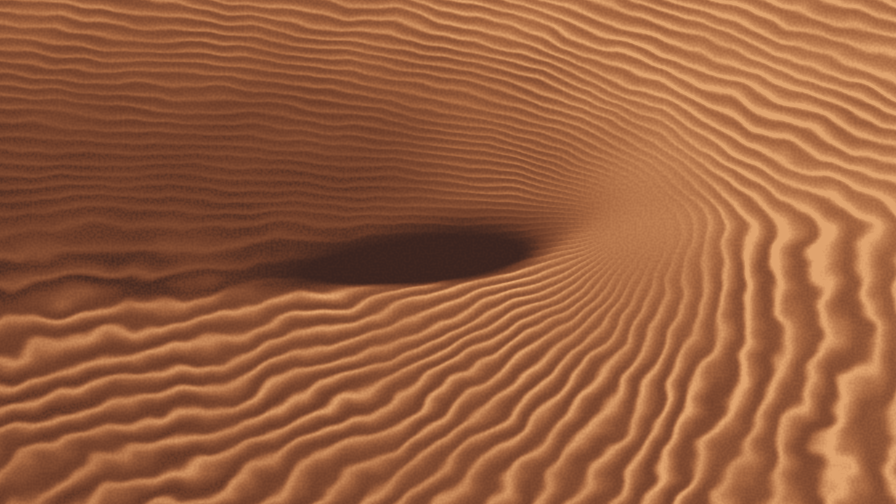
A Shadertoy shader for this texture:

```glsl
const float TAU = 6.2831853;
const vec2 FOCUS = vec2(1.262, 0.549);        // where the ripples converge
const vec2 FOLD_AXIS = vec2(-0.9925, -0.122); // ripples fold around this ray
const float RIPPLE_COUNT = 49.4;
const float FAR_COMPRESSION = 26.0;           // extra ripples toward the distance
const vec2 PIT_CENTER = vec2(0.80, 0.492);
const vec2 PIT_RADII = vec2(0.285, 0.058);
const float PIT_TILT = 0.12;
const float GRAIN_SCALE = 190.0;
const float GRAIN_AMOUNT = 0.45;

vec2 hashGradient(vec2 cell) {
    vec3 h = fract(cell.xyx * vec3(0.1031, 0.1030, 0.0973));
    h += dot(h, h.yzx + 33.33);
    float angle = TAU * fract((h.x + h.y) * h.z);
    return vec2(cos(angle), sin(angle));
}

float gradientNoise(vec2 p) {
    vec2 i = floor(p), f = fract(p);
    vec2 u = f * f * f * (f * (f * 6.0 - 15.0) + 10.0);
    vec2 e = vec2(1.0, 0.0);
    float a = dot(hashGradient(i), f);
    float b = dot(hashGradient(i + e.xy), f - e.xy);
    float c = dot(hashGradient(i + e.yx), f - e.yx);
    float d = dot(hashGradient(i + e.xx), f - e.xx);
    return mix(mix(a, b, u.x), mix(c, d, u.x), u.y);
}

// Sand colours from deep shadow (0) to full sunlight (5)
vec3 sandColor(float tone) {
    vec3 c = mix(vec3(0.23, 0.14, 0.12), vec3(0.43, 0.24, 0.16), clamp(tone, 0.0, 1.0));
    c = mix(c, vec3(0.53, 0.31, 0.20), clamp(tone - 1.0, 0.0, 1.0));
    c = mix(c, vec3(0.65, 0.40, 0.25), clamp(tone - 2.0, 0.0, 1.0));
    c = mix(c, vec3(0.76, 0.51, 0.33), clamp(tone - 3.0, 0.0, 1.0));
    return mix(c, vec3(0.88, 0.64, 0.43), clamp(tone - 4.0, 0.0, 1.0));
}

// Ripple index: curves wrapping the focus, fanning out to the lower left
float ripplePhase(vec2 p) {
    vec2 d = p - FOCUS;
    float r = max(length(d), 0.001);
    float s = sqrt(max(0.5 - 0.5 * dot(d / r, FOLD_AXIS), 0.0));
    float phase = RIPPLE_COUNT * pow(r, 0.22) * s / (1.0 + 0.8 * s);
    float far = max(d.y, 0.0);
    phase += FAR_COMPRESSION * far * far / (far + 0.05);
    phase += 0.75 * gradientNoise(p * vec2(4.0, 6.0) + 3.7);
    phase += 0.50 * gradientNoise(p * vec2(9.0, 12.0) + 11.3);
    return phase + 0.22 * gradientNoise(p * vec2(21.0, 26.0));
}

// Shadowed hollow: crisp lower rim, soft upper slope
float pitShadow(vec2 p) {
    vec2 d = p - PIT_CENTER;
    float c = cos(PIT_TILT), s = sin(PIT_TILT);
    vec2 q = vec2(c * d.x + s * d.y, c * d.y - s * d.x) / PIT_RADII;
    q.y /= 1.0 + 0.4 * clamp(q.x, -0.6, 1.0);
    float soft = mix(0.12, 0.65, smoothstep(-0.5, 0.9, q.y));
    soft += 0.25 * smoothstep(-0.4, -1.0, q.x);
    return 1.0 - smoothstep(1.0 - soft, 1.0 + soft, length(q));
}

void mainImage(out vec4 fragColor, in vec2 fragCoord) {
    vec2 p = fragCoord / iResolution.y;
    float r = length(p - FOCUS);
    float pit = pitShadow(p);

    // Rim between the near sand and the far slope
    float rim = 0.385 + 0.065 * p.x + 0.1 * smoothstep(0.9, 1.35, p.x);
    float rimWidth = mix(0.018, 0.15, smoothstep(1.0, 1.5, p.x));
    float near = 1.0 - smoothstep(-rimWidth, rimWidth, p.y - rim);

    // Broad light on both sides of the rim
    float exposure = length(max(p - vec2(0.55, 0.6), 0.0) / vec2(0.75, 0.42));
    float sunlit = smoothstep(0.1, 1.15, exposure);
    float farTone = mix(1.15, mix(2.8, 4.0, clamp(p.x / 1.5, 0.0, 1.0)), sunlit);
    float rimGlow = exp(-max(rim - p.y, 0.0) / 0.1) * smoothstep(0.2, 1.2, p.x);
    float nearTone = 2.1 + 0.6 * p.x + 0.6 * p.y + 0.6 * rimGlow;
    float tone = mix(farTone, nearTone, near);

    // Wind ripples with narrow bright crests
    float phase = ripplePhase(p);
    float angle = TAU * phase;
    float crest = 0.5 + 0.5 * cos(angle + 0.5 * cos(angle));
    float ripple = 2.0 * pow(crest, 1.6) - 0.85;
    float farHeight = mix(0.33, 1.0, sunlit) * smoothstep(0.06, 0.28, r);
    vec2 scallop = (p - vec2(0.08, 0.45)) / vec2(0.3, 0.05);
    farHeight += 0.6 * exp(-dot(scallop, scallop));
    float nearHeight = 1.4 * smoothstep(0.02, 0.3, r);
    float height = mix(farHeight, nearHeight, near);
    height *= 1.0 + 0.6 * gradientNoise(p * 7.0 + 5.1);
    height *= 1.0 - smoothstep(0.25, 0.6, fwidth(phase));
    tone += ripple * height;

    // Hollow, faint drifts and grains
    tone += 0.5 * gradientNoise(p * vec2(5.0, 9.0) + 20.0) * (1.0 - near);
    tone = mix(tone, 0.05, pit);
    tone += GRAIN_AMOUNT * (1.0 - 0.6 * pit) * gradientNoise(p * GRAIN_SCALE);

    fragColor = vec4(sandColor(tone), 1.0);
}
```
